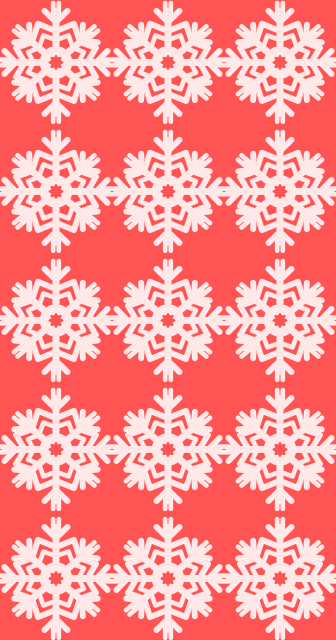
A Shadertoy shader for this pattern:

```glsl
// Rows of pale eight-armed snowflakes on coral red, tips overlapping sideways.

// Lengths are in flake units: one column is PITCH.x wide.
const float COLUMNS = 3.0;
const vec2 PITCH = vec2(200.0, 230.4);
const float CENTER_Y = 0.4993;       // middle row, as a share of the height
const vec3 CORAL = vec3(1.0, 0.33, 0.33);
const vec3 SNOW = vec3(1.0, 0.91, 0.91);

const float AXIS_REACH = 110.0;
const float DIAGONAL_REACH = 98.0;
const float DIAGONAL_ANGLE = 0.70;
const float SHAFT_RADIUS = 6.3;
const float BRANCH_RADIUS = 5.3;
const float PRONG_RADIUS = 4.2;
const float PRONG_OFFSET = 5.0;

const float HUB_RADIUS = 29.0;
const float HOLE_RADIUS = 11.5;
const float HOLE_WAVE = 1.8;
const vec2 OUTER_CHEVRON = vec2(56.0, 76.0); // radius at arm, at peak
const vec2 INNER_CHEVRON = vec2(40.0, 53.0);
const float INNER_RADIUS = 4.2;
const float HALF_PI = 1.5707963;

vec2 direction(float angle) {
    return vec2(cos(angle), sin(angle));
}

float capsule(vec2 p, vec2 a, vec2 b, float radius) {
    vec2 ab = b - a;
    float t = clamp(dot(p - a, ab) / dot(ab, ab), 0.0, 1.0);
    return length(p - a - ab * t) - radius;
}

// Shaft with a pair of side branches and a split tip
float arm(vec2 p, float angle, float reach) {
    vec2 axis = direction(angle);
    vec2 q = vec2(dot(p, axis), abs(dot(p, vec2(-axis.y, axis.x))));
    float d = capsule(q, vec2(20.0, 0.0), vec2(reach - 19.0, 0.0), SHAFT_RADIUS);
    d = min(d, capsule(q, vec2(reach - 38.0, 0.0), vec2(reach - 18.0, 20.5), BRANCH_RADIUS));
    return min(d, capsule(q, vec2(reach - 28.0, PRONG_OFFSET),
                          vec2(reach - PRONG_RADIUS, PRONG_OFFSET), PRONG_RADIUS));
}

// Bent bar joining two neighbouring arms
float chevron(vec2 p, float fromAngle, float toAngle, vec2 radii, float thickness) {
    vec2 peak = direction(0.5 * (fromAngle + toAngle)) * radii.y;
    return min(capsule(p, direction(fromAngle) * radii.x, peak, thickness),
               capsule(p, direction(toAngle) * radii.x, peak, thickness));
}

float snowflake(vec2 p) {
    p = abs(p);
    float d = length(p) - HUB_RADIUS;
    for (int i = 0; i < 3; i++) {
        float angle = i == 1 ? DIAGONAL_ANGLE : float(i) * 0.5 * HALF_PI;
        d = min(d, arm(p, angle, i == 1 ? DIAGONAL_REACH : AXIS_REACH));
    }
    for (int i = 0; i < 2; i++) {
        float from = i == 0 ? 0.0 : DIAGONAL_ANGLE;
        float to = i == 0 ? DIAGONAL_ANGLE : HALF_PI;
        d = min(d, chevron(p, from, to, OUTER_CHEVRON, BRANCH_RADIUS));
        d = min(d, chevron(p, from, to, INNER_CHEVRON, INNER_RADIUS));
    }
    // Star-shaped opening in the hub
    float wave = HOLE_WAVE * cos(8.0 * atan(p.y, p.x + 1e-4));
    return max(d, HOLE_RADIUS + wave - length(p));
}

void mainImage(out vec4 fragColor, in vec2 fragCoord) {
    float unitsPerPixel = COLUMNS * PITCH.x / iResolution.x;
    vec2 p = (fragCoord - iResolution.xy * vec2(0.5, CENTER_Y)) * unitsPerPixel;

    // Nearest flake, plus the sideways neighbour whose tips reach in
    vec2 cell = abs(p - PITCH * round(p / PITCH));
    float d = min(snowflake(cell), snowflake(vec2(PITCH.x - cell.x, cell.y)));

    float edge = 0.65 * unitsPerPixel;
    float coverage = 1.0 - smoothstep(-edge, edge, d);
    fragColor = vec4(mix(CORAL, SNOW, coverage), 1.0);
}
```
